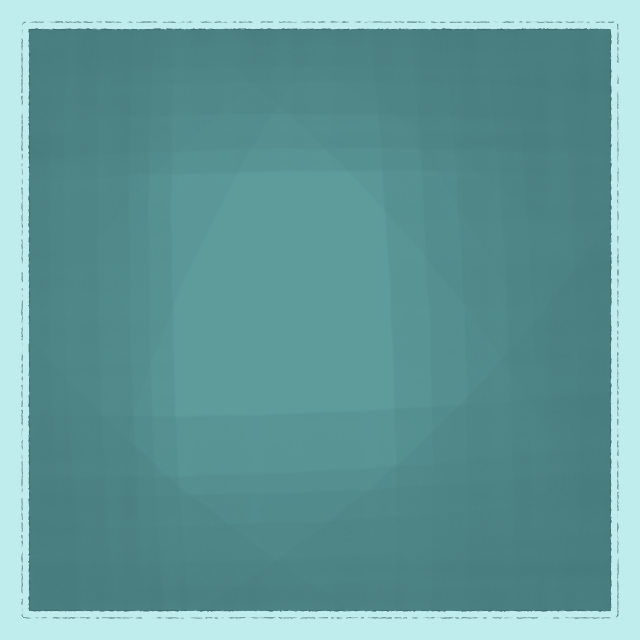
Write a Shadertoy shader that draws this background.

```glsl
// A teal panel of overlapping translucent washes, set in a pale mat with a worn ink border.

const vec3 MAT_COLOR = vec3(0.748, 0.925, 0.930);
const vec3 CORE_COLOR = vec3(0.367, 0.608, 0.609);
const vec3 RIM_COLOR = vec3(0.278, 0.485, 0.493);
const vec3 INK_COLOR = vec3(0.16, 0.29, 0.30);

const float PANEL_HALF = 0.4545;
const float FRAME_HALF = 0.4655;
const float FRAME_RADIUS = 0.006;
const float INK_WIDTH = 0.0011;
const float WASH_SOFTNESS = 0.003;
const float WASH_STRENGTH = 0.21;
const float WASH_BOW = 0.07;

// Inset of each wash from the left, bottom, right and top sides
const int RING_COUNT = 6;
const vec4 RING_INSETS[RING_COUNT] = vec4[](
    vec4(0.270, 0.355, 0.388, 0.267),
    vec4(0.234, 0.264, 0.329, 0.232),
    vec4(0.204, 0.232, 0.275, 0.178),
    vec4(0.154, 0.186, 0.206, 0.128),
    vec4(0.102, 0.130, 0.167, 0.104),
    vec4(0.078, 0.089, 0.099, 0.072));
const vec4 SIDE_TILT = vec4(-0.025, 0.045, 0.040, 0.0);

// Slanted washes: point on the edge, outward angle, strength
const int SLANT_COUNT = 7;
const vec4 SLANTS[SLANT_COUNT] = vec4[](
    vec4(0.340, 0.670, 2.668, 0.12),
    vec4(0.218, 0.700, 2.390, 0.08),
    vec4(0.612, 0.661, 0.730, 0.13),
    vec4(0.670, 0.746, 0.606, 0.08),
    vec4(0.814, 0.681, 0.900, 0.12),
    vec4(0.725, 0.375, -0.770, 0.20),
    vec4(0.254, 0.264, -2.290, 0.22));

float hash(vec2 p) {
    vec3 q = fract(vec3(p.xyx) * 0.1031);
    q += dot(q, q.yzx + 33.33);
    return fract((q.x + q.y) * q.z);
}

float noise(vec2 p) {
    vec2 cell = floor(p);
    vec2 f = fract(p);
    f = f * f * (3.0 - 2.0 * f);
    return mix(mix(hash(cell), hash(cell + vec2(1.0, 0.0)), f.x),
               mix(hash(cell + vec2(0.0, 1.0)), hash(cell + 1.0), f.x), f.y);
}

float boxDistance(vec2 p, float halfSize, float radius) {
    vec2 q = abs(p) - halfSize + radius;
    return length(max(q, 0.0)) + min(max(q.x, q.y), 0.0) - radius;
}

// Light left after a wash that lies where depth is positive
float wash(float depth, float strength) {
    return 1.0 - strength * smoothstep(-WASH_SOFTNESS, WASH_SOFTNESS, depth);
}

float washLight(vec2 uv) {
    float light = 1.0;
    vec4 inset = vec4(uv, 1.0 - uv);
    vec4 along = uv.yxyx - 0.5;

    // Bowed bands stacked inward from every side
    for (int i = 0; i < RING_COUNT; i++) {
        for (int side = 0; side < 4; side++) {
            float t = along[side];
            float wobble = hash(vec2(float(i), float(side) + 7.0)) - 0.5;
            float edge = RING_INSETS[i][side] + WASH_BOW * t * t
                       + (SIDE_TILT[side] + 0.02 * wobble) * t;
            light *= wash(edge - inset[side], WASH_STRENGTH);
        }
    }

    // Slanted strokes that cut the corners
    for (int i = 0; i < SLANT_COUNT; i++) {
        vec4 s = SLANTS[i];
        vec2 offset = uv - s.xy;
        vec2 outward = vec2(cos(s.z), sin(s.z));
        float across = dot(offset, vec2(-outward.y, outward.x));
        light *= wash(dot(offset, outward) + 0.25 * across * across, s.w);
    }
    return light;
}

void mainImage(out vec4 fragColor, in vec2 fragCoord) {
    vec2 uv = fragCoord / iResolution.xy;
    vec2 p = uv - 0.5;
    float pixel = 1.0 / min(iResolution.x, iResolution.y);

    // Painted panel with faint brush streaks near the rim
    vec2 warped = uv + 0.003 * (vec2(noise(uv * 18.0), noise(uv * 18.0 + 40.0)) - 0.5);
    float light = washLight(warped);
    float streaks = noise(uv * vec2(45.0, 4.0)) + noise(uv * vec2(4.0, 45.0)) - 1.0;
    light += 0.10 * streaks * (1.0 - light);
    vec3 paint = mix(RIM_COLOR, CORE_COLOR, clamp(light, 0.0, 1.0));
    paint += 0.006 * (noise(uv * 380.0) - 0.5) * (1.0 - light);

    // Rough panel edge over the mat
    float grain = noise(uv * 360.0);
    float panel = boxDistance(p, PANEL_HALF, 0.001) + 0.0012 * (grain - 0.5);
    vec3 color = mix(MAT_COLOR, paint, smoothstep(0.5 * pixel, -0.5 * pixel, panel));

    // Broken ink along the panel and the outer frame
    float frame = boxDistance(p, FRAME_HALF, FRAME_RADIUS) + 0.0008 * (grain - 0.5);
    float lineDistance = min(abs(panel), abs(frame));
    float line = clamp((0.5 * INK_WIDTH - lineDistance) / pixel + 0.5, 0.0, 1.0);
    float wear = smoothstep(0.25, 0.65, noise(uv * 210.0 + 9.0));
    color = mix(color, INK_COLOR, 0.85 * line * wear);

    fragColor = vec4(color, 1.0);
}
```
